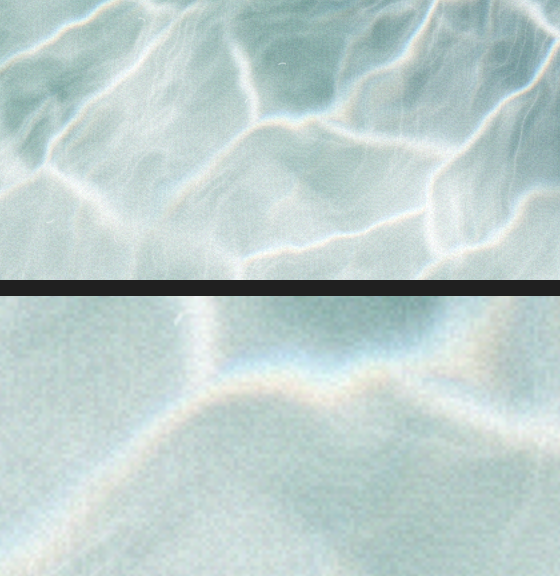
Top: the whole. Bottom: its middle third, enlarged.
Give the GLSL for this texture, as a Shadertoy shader.

```glsl
// Sunlit shallow water: pale sand and teal patches under a web of caustic light.
// Two warped, slanted Voronoi webs give bright and faint lines, ridged noise the
// silky strands; colour channels are sampled slightly apart for prismatic fringes.
#define TEAL vec3(0.555, 0.695, 0.675)
#define SAND vec3(0.745, 0.82, 0.812)
#define DEEP vec3(0.39, 0.545, 0.56)
#define WEB_SCALE vec2(1.3, 2.8)
#define SLANT 0.6
#define WARP 0.34
#define DISPERSION 0.006
#define LINE_GAIN 1.0
#define GLOW_GAIN 0.38
#define WISP_GAIN 0.32
#define GRAIN 0.1
#define GLINTS 7

float hash(vec2 p) {
    return fract(sin(dot(p, vec2(127.1, 311.7))) * 43758.5453);
}

vec2 hash2(vec2 p) {
    return vec2(hash(p), hash(p + 41.7));
}

float noise(vec2 p) {
    vec2 i = floor(p), f = fract(p);
    f = f * f * (3.0 - 2.0 * f);
    return mix(mix(hash(i), hash(i + vec2(1, 0)), f.x),
               mix(hash(i + vec2(0, 1)), hash(i + vec2(1, 1)), f.x), f.y);
}

mat2 rotation(float a) {
    return mat2(cos(a), -sin(a), sin(a), cos(a));
}

float fbm(vec2 p) {
    float sum = 0.0, amp = 0.53;
    for (int i = 0; i < 4; i++) {
        sum += amp * noise(p);
        p = rotation(0.7) * p * 2.03 + 17.3;
        amp *= 0.5;
    }
    return sum;
}

// Distance to the nearest Voronoi border, in cell units
float webDistance(vec2 p) {
    vec2 cell = floor(p), f = fract(p), nearest = vec2(0), home = vec2(0);
    float best = 9.0, border = 9.0;
    for (int y = -1; y <= 1; y++)
    for (int x = -1; x <= 1; x++) {
        vec2 g = vec2(x, y), r = g + hash2(cell + g) - f;
        if (dot(r, r) < best) { best = dot(r, r); nearest = r; home = g; }
    }
    for (int y = -2; y <= 2; y++)
    for (int x = -2; x <= 2; x++) {
        vec2 g = home + vec2(x, y), r = g + hash2(cell + g) - f;
        vec2 gap = r - nearest;
        if (dot(gap, gap) > 1e-4)
            border = min(border, dot(0.5 * (r + nearest), normalize(gap)));
    }
    return border;
}

// Lines with soft halos: bright in short stretches, faint and blurred between
float caustics(vec2 q) {
    float d = webDistance(rotation(SLANT) * q * WEB_SCALE + 3.4);
    float strength = smoothstep(0.25, 0.95, noise(q * 3.3 + 5.0));
    float width = mix(0.075, 0.032, strength);
    float core = exp(-d * d / (width * width));
    float light = (0.13 + strength) * LINE_GAIN * core;
    light += (0.25 + strength) * GLOW_GAIN * exp(-d / 0.13);

    // Finer secondary web, visible only in places
    vec2 s = q + 0.05 * vec2(noise(q * 7.0), noise(q * 7.0 + 19.0));
    float e = webDistance(rotation(SLANT + 0.35) * s * WEB_SCALE * 1.6 + 9.1);
    float fade = smoothstep(0.3, 0.8, noise(q * 3.9 + 27.0));
    return light + fade * (0.26 * exp(-e * e / 0.005) + 0.18 * exp(-e / 0.16));
}

// Faint silky strands in three slanted layers
float wisps(vec2 q) {
    float sum = 0.0;
    for (int i = 0; i < 3; i++) {
        float k = float(i);
        vec2 s = rotation(SLANT + 0.5 * k - 0.3) * q;
        float n = noise(s * vec2(2.8, 12.0 + 6.0 * k) + 1.3 * noise(q * 5.0) + 31.0 * k);
        float ridge = 1.0 - abs(2.0 * n - 1.0);
        sum += pow(ridge, 3.5) * smoothstep(0.25, 0.9, noise(q * 3.7 + 13.0 * k));
    }
    return WISP_GAIN * sum;
}

// Tiny curved reflections scattered on the surface
float glints(vec2 p, float aspect) {
    float sum = 0.0;
    for (int i = 0; i < GLINTS; i++) {
        vec2 seed = vec2(float(i) + 2.0, 9.0);
        vec2 r = rotation(6.28 * hash(seed + 5.0)) * (p - hash2(seed) * vec2(aspect, 1.0));
        r.y += 22.0 * r.x * r.x;
        float d = length(vec2(max(abs(r.x) - 0.011, 0.0), r.y));
        sum += 0.5 * (1.0 - smoothstep(0.0, 0.005, d));
    }
    return sum;
}

void mainImage(out vec4 fragColor, in vec2 fragCoord) {
    vec2 p = fragCoord / iResolution.y;
    float aspect = iResolution.x / iResolution.y;
    vec2 q = p + WARP * (vec2(fbm(p * 2.0), fbm(p * 2.0 + 7.3)) - 0.5);

    // Sea floor: sand low down, deeper water towards the upper right
    float sand = smoothstep(0.27, 0.64, fbm(q * 1.9 + 11.0) + 0.3 * (0.5 - p.y));
    float depth = smoothstep(1.0, 1.65, p.x / aspect + 0.75 * p.y + 0.5 * (fbm(q * 3.0) - 0.5));
    vec3 color = mix(mix(TEAL, SAND, sand), DEEP, 0.85 * depth);
    float mottle = fbm(rotation(SLANT) * q * vec2(8.0, 20.0)) - 0.5;
    color += vec3(0.17, 0.14, 0.14) * mottle * (1.2 - 0.7 * sand);

    // Dispersed light, softly saturated and screened over the floor
    vec2 shift = DISPERSION * vec2(-0.5, 1.0);
    vec3 light = vec3(caustics(q + shift), caustics(q), caustics(q - shift));
    light += wisps(q) + glints(p, aspect);
    color = 1.0 - (1.0 - color) * exp(-light);

    // Fine grain, slightly tinted
    vec2 g = p * 210.0;
    vec3 tint = vec3(noise(g + 3.0), noise(g + 57.0), noise(g + 91.0));
    color += GRAIN * (mix(vec3(noise(g)), tint, 0.4) - 0.5);
    fragColor = vec4(clamp(color, 0.0, 1.0), 1.0);
}
```
